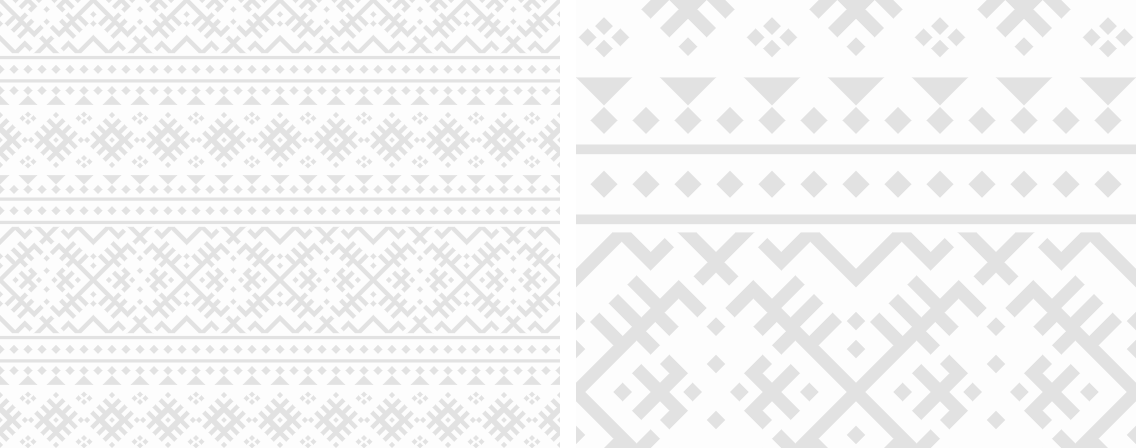
Left, the full canvas; right, a detail of the centre.
A WebGL 2 fragment shader for this pattern:

```glsl
#version 300 es
precision highp float;

uniform vec2 u_resolution;
out vec4 outColor;

// Lengths are in cells: the canvas is CELLS_ACROSS cells wide
const float CELLS_ACROSS = 180.0;
const float BAND_PERIOD = 90.0;
const float STAR_PERIOD = 18.0;
const float LATTICE_PERIOD = 30.0;
const float BEAD_SPACING = 4.5;
const float BEAD_RADIUS = 1.45;
const float INNER_LINE = 18.5;
const float OUTER_LINE = 26.0;
const float LINE_HALF = 0.52;
const float INNER_BEADS = 22.27;
const float OUTER_BEADS = 29.1;
const float TRIANGLE_BASE = 33.7;
const float TRIANGLE_HEIGHT = 3.0;
const float LATTICE_HEIGHT = 17.1;
const vec3 PAPER = vec3(0.992);
const vec3 INK = vec3(0.885);

// Mirrored repeat: distance to the nearest multiple of period
float fold(float x, float period) {
    return abs(mod(x + 0.5 * period, period) - 0.5 * period);
}

float diamond(vec2 p, vec2 center, float radius) {
    p = abs(p - center);
    return (p.x + p.y - radius) * 0.7071;
}

// Diagonal axes: x runs up the slope, y runs across it
vec2 diagonal(vec2 p) {
    return vec2(p.x + p.y, p.y - p.x);
}

// Bar on the diagonal axes between two corners
float bar(vec2 q, vec2 low, vec2 high) {
    vec2 d = max(low - q, q - high);
    return max(d.x, d.y) * 0.7071;
}

// Lines, beads and triangles between the wide bands
float border(float x, float v) {
    float d = min(abs(v - INNER_LINE), abs(v - OUTER_LINE)) - LINE_HALF;
    vec2 bead = vec2(fold(x, BEAD_SPACING), v);
    d = min(d, diamond(bead, vec2(0.0, INNER_BEADS), BEAD_RADIUS));
    d = min(d, diamond(bead, vec2(0.0, OUTER_BEADS), BEAD_RADIUS));
    float slope = fold(x, 2.0 * BEAD_SPACING) - v + TRIANGLE_BASE - TRIANGLE_HEIGHT;
    return min(d, max(slope * 0.7071, v - TRIANGLE_BASE));
}

// Toothed star with small diamonds around it
float star(vec2 p) {
    vec2 q = diagonal(p);
    float side = abs(q.y);
    float d = max(2.4 - q.x, q.x - 5.0) * 0.7071;
    float teeth = min(side, abs(side - 4.0)) - 1.0;
    d = min(d, max(teeth, max(4.0 - q.x, q.x - 9.0)) * 0.7071);
    d = min(d, diamond(p, vec2(0.0), 0.9));
    d = min(d, diamond(p, vec2(8.0, 0.0), 1.0));
    d = min(d, diamond(p, vec2(0.0, 8.0), 1.0));
    vec2 cluster = abs(p - vec2(9.0, 7.0));
    d = min(d, diamond(cluster, vec2(1.75, 0.0), 0.95));
    return min(d, diamond(cluster, vec2(0.0, 1.2), 0.95));
}

// Crossing lines with combs, hooks and a zigzag edge
float lattice(vec2 p) {
    vec2 q = diagonal(p);
    float d = bar(q, vec2(-1.0, -1.0), vec2(23.0, 1.0));
    d = min(d, bar(q, vec2(21.0, -5.0), vec2(23.0, 1.0)));
    for (int i = 0; i < 3; i++) {
        float at = 10.0 + 4.0 * float(i);
        d = min(d, bar(q, vec2(at - 1.0, 0.0), vec2(at + 1.0, 6.0)));
    }
    d = min(d, diamond(p, vec2(0.0, 4.6), 1.0));
    d = min(d, diamond(p, vec2(0.0, 7.6), 1.0));

    // Zigzag edge and its hooks
    d = min(d, bar(q, vec2(11.0, 11.2), vec2(23.0, 13.2)));
    d = min(d, bar(q, vec2(21.0, 5.0), vec2(23.0, 13.2)));
    d = min(d, bar(q, vec2(21.0, 5.0), vec2(26.0, 7.0)));
    d = min(d, bar(q, vec2(28.0, -2.2), vec2(30.0, 8.0)));
    d = min(d, bar(q, vec2(25.0, -2.2), vec2(30.0, -0.2)));

    // Flowers inside each cell, seen from the cell center
    vec2 c = vec2(0.5 * LATTICE_PERIOD - p.x, p.y);
    vec2 m = diagonal(c);
    d = min(d, bar(m, vec2(5.0, -7.0), vec2(11.0, -5.0)));
    d = min(d, bar(m, vec2(5.0, -7.0), vec2(7.0, -1.0)));
    d = min(d, bar(m, vec2(5.0, -3.0), vec2(9.0, -1.0)));
    d = min(d, bar(m, vec2(11.0, -3.0), vec2(15.0, -1.0)));
    d = min(d, bar(m, vec2(11.0, 1.0), vec2(15.0, 3.0)));
    d = min(d, diamond(c, vec2(0.0, 3.0), 1.0));
    d = min(d, diamond(c, vec2(0.0, 7.0), 1.0));
    d = min(d, diamond(c, vec2(2.5, 0.0), 1.0));
    d = min(d, diamond(c, vec2(10.0, 0.0), 1.0));
    return max(d, p.y - LATTICE_HEIGHT);
}

void main() {
    float pixel = CELLS_ACROSS / u_resolution.x;
    float x = gl_FragCoord.x * pixel;
    float v = fold((u_resolution.y - gl_FragCoord.y) * pixel, BAND_PERIOD);

    float d = border(x, v);
    d = min(d, lattice(vec2(fold(x, LATTICE_PERIOD), v)));
    d = min(d, star(vec2(fold(x, STAR_PERIOD), 0.5 * BAND_PERIOD - v)));

    float coverage = clamp(0.5 - d / pixel, 0.0, 1.0);
    outColor = vec4(mix(PAPER, INK, coverage), 1.0);
}
```
